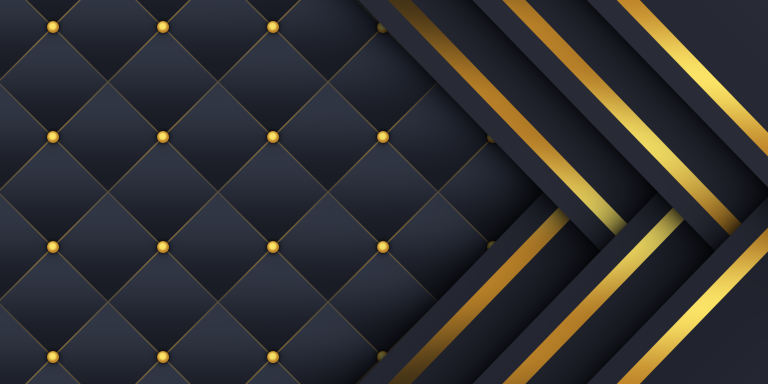
A Shadertoy shader for this background:

```glsl
// Dark quilted wall with gold seams and studs on the left, and a woven stack
// of slanted panels with gold stripes on the right. The quilt is a rotated
// lattice; the panels are half planes painted back to front with soft shadows.

#define QUILT_PERIOD 0.2865
#define STUD_ORIGIN vec2(0.138, 0.0703)
#define STUD_RADIUS 0.0155
#define SEAM_WIDTH 0.0016
#define PANEL_START 0.932
#define PANEL_STEP 0.298
#define PANEL_SLOPE 0.967
#define STRIPE_START 0.078
#define STRIPE_END 0.138
#define SHADOW_WIDTH 0.075
#define SHADOW_DEPTH 0.72

const vec3 QUILT_LIGHT = vec3(0.19, 0.21, 0.265);
const vec3 QUILT_DARK = vec3(0.10, 0.11, 0.145);
const vec3 PANEL_LIGHT = vec3(0.18, 0.19, 0.235);
const vec3 PANEL_DARK = vec3(0.12, 0.13, 0.17);
const vec3 GOLD_BRIGHT = vec3(0.98, 0.89, 0.40);
const vec3 GOLD_DEEP = vec3(0.75, 0.52, 0.16);
const vec3 GOLD_BROWN = vec3(0.28, 0.21, 0.09);

// Coverage of the positive side of a distance, smoothed over one pixel
float cover(float dist, float pixel) {
    return smoothstep(-0.7 * pixel, 0.7 * pixel, dist);
}

// Padded diamonds, thin seams and round studs
vec3 quilt(vec2 p, float pixel) {
    vec2 cell = (p - STUD_ORIGIN) / QUILT_PERIOD;
    vec2 diagonal = vec2(cell.x + cell.y, cell.x - cell.y);
    vec2 inside = fract(diagonal);

    // Each diamond fades from a light top to a dark bottom
    float rise = 0.5 + 0.5 * (inside.x - inside.y);
    vec3 color = mix(QUILT_DARK, QUILT_LIGHT, smoothstep(0.12, 0.8, rise));

    // Seams run along both diagonals and glow near the studs
    vec2 toStud = cell - round(cell);
    float studDist = length(toStud) * QUILT_PERIOD;
    vec2 seamDist = abs(diagonal - round(diagonal)) * QUILT_PERIOD * 0.7071;
    vec2 seam = 1.0 - smoothstep(vec2(SEAM_WIDTH - 0.5 * pixel),
                                 vec2(SEAM_WIDTH + 0.7 * pixel), seamDist);
    float glow = mix(1.0, 0.55, smoothstep(0.0, 0.2, studDist));
    float seamAmount = max(seam.x * 0.5, seam.y * 0.75) * glow;
    color = mix(color, vec3(0.62, 0.50, 0.24), seamAmount);

    // Studs: dark surround, deep rim, bright cap lit from above
    color *= 1.0 - 0.6 * exp(-max(studDist - STUD_RADIUS, 0.0) / 0.005);
    float capDist = length(toStud * QUILT_PERIOD - vec2(-0.001, 0.002));
    vec3 stud = mix(GOLD_BRIGHT, GOLD_DEEP,
                    smoothstep(0.35, 0.95, capDist / STUD_RADIUS));
    return mix(color, stud, cover(STUD_RADIUS - studDist, pixel));
}

// Metal tint by distance from the highlight of the stripe
vec3 goldTint(float dist) {
    vec3 tint = mix(GOLD_BRIGHT, GOLD_DEEP, smoothstep(0.0, 0.22, dist));
    return mix(tint, GOLD_BROWN, smoothstep(0.30, 0.58, dist));
}

// Paint one slanted panel; along runs inward from its outer canvas edge
vec3 paintPanel(vec3 below, vec2 p, float index, bool upper, float pixel) {
    float along = upper ? 1.0 - p.y : p.y;
    float across = p.x - PANEL_START - PANEL_STEP * index - PANEL_SLOPE * along;
    float slantPixel = pixel * 1.4;

    // Soft shadow cast to the left
    float shadow = SHADOW_DEPTH * exp(min(across, 0.0) / SHADOW_WIDTH);
    vec3 color = below * (1.0 - shadow * vec3(1.0, 0.98, 0.92));

    // Body: light leading band, darker floor past the stripe
    float light = upper ? 0.68 : 0.38;
    light -= 0.22 * smoothstep(STRIPE_START, STRIPE_END, across);
    light += 0.40 * smoothstep(0.15, 0.75, across);
    vec3 body = mix(PANEL_DARK, PANEL_LIGHT, light);

    // Gold stripe, its highlight moving outward on later panels
    float stripe = cover(across - STRIPE_START, slantPixel)
                 * cover(STRIPE_END - across, slantPixel);
    float highlight = 0.56 - 0.18 * index;
    body = mix(body, goldTint(abs(along - highlight)), stripe);

    return mix(color, body, cover(across, slantPixel));
}

void mainImage(out vec4 fragColor, in vec2 fragCoord) {
    float pixel = 1.0 / iResolution.y;
    vec2 p = fragCoord * pixel;
    vec3 color = quilt(p, pixel);

    // Lower and upper panels alternate to form the weave
    for (int i = 0; i < 3; i++) {
        color = paintPanel(color, p, float(i), false, pixel);
        color = paintPanel(color, p, float(i), true, pixel);
    }
    fragColor = vec4(color, 1.0);
}
```
